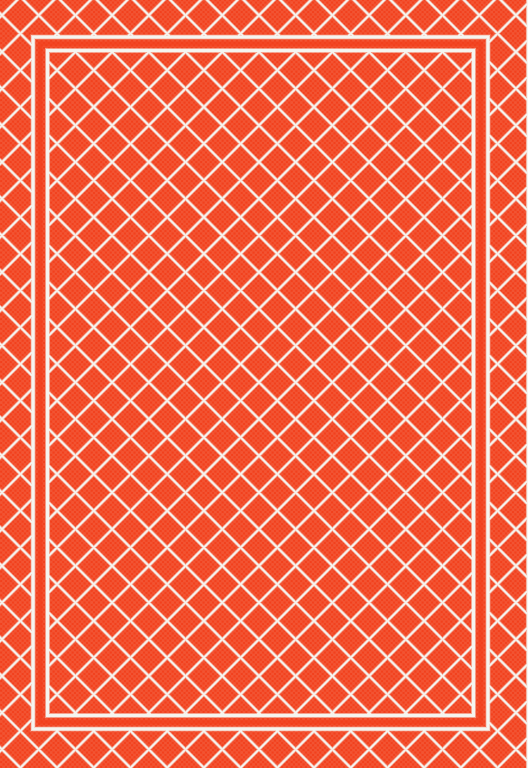
Give the GLSL for this pattern, as a WebGL 2 fragment shader.

```glsl
#version 300 es
precision highp float;
// Orange panel with a white diagonal trellis, a double ruled frame and a fine weave.

uniform vec2 u_resolution;
out vec4 outColor;

// Lengths are fractions of the canvas height.
#define PITCH 0.0478
#define TRELLIS_HALF_WIDTH 0.0017
#define FRAME_HALF_WIDTH 0.0026
#define SOFTNESS 0.0014
#define WEAVE_PERIOD 0.0062
#define TRELLIS_CENTER vec2(0.3372, 0.5022)
#define FRAME_CENTER vec2(0.3392, 0.5013)
#define OUTER_HALF_SIZE vec2(0.2962, 0.4505)
#define INNER_HALF_SIZE vec2(0.2773, 0.4329)
#define RIGHT_EDGE 0.6853

const vec3 ORANGE = vec3(0.95, 0.33, 0.20);
const vec3 DEEP_ORANGE = vec3(0.95, 0.24, 0.10);
const vec3 WHITE = vec3(0.96, 0.96, 0.94);

// Signed distance to a square-cornered box, negative inside.
float boxDistance(vec2 p, vec2 halfSize) {
    vec2 d = abs(p) - halfSize;
    return max(d.x, d.y);
}

// Distance to the nearest line of two crossing diagonal families.
float trellisDistance(vec2 p) {
    vec2 diagonal = vec2(p.x + p.y, p.x - p.y) / PITCH;
    vec2 d = abs(fract(diagonal + 0.5) - 0.5) * PITCH * 0.70711;
    return min(d.x, d.y);
}

// Soft coverage of a shape whose signed distance is d.
float coverage(float d) {
    float blur = max(SOFTNESS, 0.7 / u_resolution.y);
    return 1.0 - smoothstep(-blur, blur, d);
}

void main() {
    vec2 p = gl_FragCoord.xy / u_resolution.y;
    vec2 q = p - FRAME_CENTER;

    // Woven ground
    vec2 thread = sin(6.28319 * p / WEAVE_PERIOD);
    float weave = smoothstep(-0.5, 0.8, thread.x * thread.y);
    vec3 color = mix(ORANGE, DEEP_ORANGE, 0.85 * weave);

    // Plain band between the two frame rules, with a deeper middle
    float outer = boxDistance(q, OUTER_HALF_SIZE);
    float inner = boxDistance(q, INNER_HALF_SIZE);
    float band = coverage(outer) * (1.0 - coverage(inner));
    float bandMiddle = abs(outer + inner) * 0.5;
    color = mix(color, DEEP_ORANGE, 0.6 * band * coverage(bandMiddle - 0.003));

    // Trellis on both sides of the band
    float trellis = coverage(trellisDistance(p - TRELLIS_CENTER) - TRELLIS_HALF_WIDTH);
    float ink = trellis * (1.0 - band);

    // Frame rules and the pale right margin
    float rules = coverage(min(abs(outer), abs(inner)) - FRAME_HALF_WIDTH);
    float margin = coverage(RIGHT_EDGE - p.x);
    ink = max(ink, max(rules, margin));

    outColor = vec4(mix(color, WHITE, ink), 1.0);
}
```
